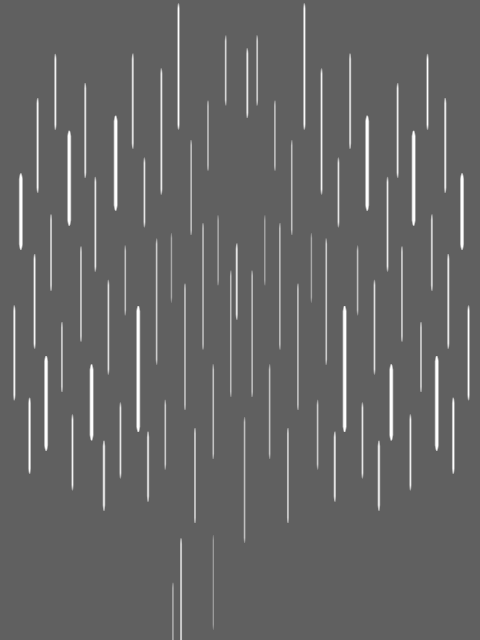
Reproduce this pattern procedurally as a WebGL 1 fragment shader.

```glsl
precision highp float;
// Pale vertical dashes on flat grey, mirrored about a near-central axis.
// Each mirrored dash owns a jittered column; golden-ratio steps spread the
// heights. A few unmirrored strays sit on the axis and along the bottom.
uniform vec2 u_resolution;

#define BACKGROUND vec3(0.378)
#define DASH_COLOR vec3(0.995)
#define AXIS_X 0.503
#define PAIRS 38
#define STRAYS 6
#define HALF_SPAN 0.475
#define THIN_WIDTH 0.0017
#define OUTER_WIDTH 0.0036
#define THICK_WIDTH 0.0070
#define TAPER 0.009
#define SOFTNESS 0.0033
#define SEED 3.0

// Sine-free hash: three values in 0..1 from one number
vec3 hash3(float n) {
  vec3 p = fract((n + SEED) * vec3(0.1031, 0.1030, 0.0973));
  p += dot(p, p.yzx + 33.33);
  return fract((p.xxy + p.yzz) * p.zyx);
}

// Four length classes, as a share of the canvas height
float dashLength(float pick) {
  float k = floor(pick * 4.0);
  return 0.11 + 0.0098 * k * k;
}

// Box-filtered coverage of a vertical dash whose ends narrow to a point
float dash(vec2 d, float width, float len, float blur) {
  float fromEnd = 0.5 * len - abs(d.y);
  float halfWidth = 0.5 * width * sqrt(clamp(fromEnd / TAPER, 0.0, 1.0));
  float right = min(d.x + 0.5 * blur, halfWidth);
  float left = max(d.x - 0.5 * blur, -halfWidth);
  return clamp((right - left) / blur, 0.0, 1.0);
}

void main() {
  vec2 p = gl_FragCoord.xy / u_resolution;
  p.x -= AXIS_X;
  float blur = max(SOFTNESS, 1.0 / u_resolution.x);
  float cover = 0.0;

  // Mirrored dashes: fine near the middle, heavier towards the rim
  for (int i = 0; i < PAIRS; i++) {
    float n = float(i);
    vec3 h = hash3(n);
    float side = (n + 0.15 + 0.7 * h.x) / float(PAIRS);
    float lift = fract(n * 0.618034 + 0.08 * h.y + 0.35);
    float len = dashLength(h.z);
    float lowest = mix(0.17, 0.29, side);
    vec2 center = vec2(mix(0.018, HALF_SPAN, side), mix(lowest, 0.91, lift));
    float rim = smoothstep(0.08, 0.5, length(center - vec2(0.0, 0.55)));
    float width = mix(THIN_WIDTH, OUTER_WIDTH, rim) * mix(0.8, 1.2, h.y);
    if (mod(n, 4.0) < 0.5 && side > 0.38) width = THICK_WIDTH;
    vec2 d = vec2(abs(p.x), p.y) - center;
    cover = max(cover, dash(d, width, len, blur));
  }

  // Strays: three stacked on the axis, the rest near the bottom edge
  for (int i = 0; i < STRAYS; i++) {
    float n = float(i);
    vec3 h = hash3(n + 71.0);
    bool onAxis = i < 3;
    float spread = onAxis ? 0.03 : 0.34;
    float y = onAxis ? 0.87 - 0.31 * n : 0.18 - 0.03 * n;
    vec2 center = vec2((h.x - 0.5) * spread, y);
    float width = mix(0.6 * THIN_WIDTH, OUTER_WIDTH, h.y);
    cover = max(cover, dash(p - center, width, dashLength(h.z), blur));
  }

  gl_FragColor = vec4(mix(BACKGROUND, DASH_COLOR, cover), 1.0);
}
```
